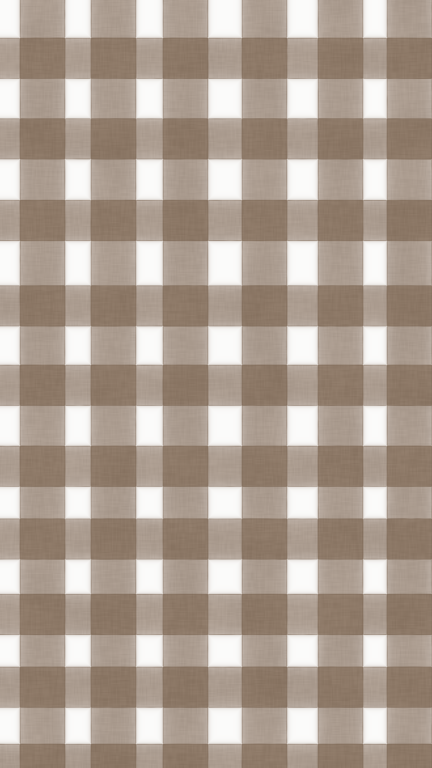
A WebGL 1 fragment shader for this pattern:

```glsl
precision highp float;
uniform vec2 u_resolution;

#define WHITE vec3(0.985, 0.984, 0.98)
#define SINGLE vec3(0.665, 0.605, 0.555)
#define DOUBLE vec3(0.548, 0.468, 0.398)
#define BLOOM vec3(0.76, 0.715, 0.68)
#define SEAM vec3(0.47, 0.385, 0.31)
#define SEAM_STRENGTH 0.42
#define SEAM_WIDTH 0.0011
#define BAND_SIZE vec2(0.1042, 0.0937)
#define BAND_PITCH vec2(0.1699, 0.1816)
#define BAND_START vec2(0.0463, 0.088)
#define GRAIN 0.022

const float TAU = 6.2831853;

float hash(vec2 p) {
  vec3 q = fract(vec3(p.xyx) * 0.1031);
  q += dot(q, q.yzx + 33.33);
  return fract((q.x + q.y) * q.z);
}

float noise(vec2 p) {
  vec2 i = floor(p);
  vec2 f = fract(p);
  f = f * f * (3.0 - 2.0 * f);
  return mix(mix(hash(i), hash(i + vec2(1.0, 0.0)), f.x),
             mix(hash(i + vec2(0.0, 1.0)), hash(i + 1.0), f.x), f.y);
}

// Uneven spacing: slow drift of each column (x) and row (y)
vec2 bandDrift(float k) {
  float a = TAU * k / 5.0;
  float b = TAU * k / 9.0;
  float column = -0.0093 * sin(a - 0.2245) + 0.0024 * sin(2.0 * a - 1.034);
  float row = 0.01725 * (1.0 - cos(b)) + 0.003 * sin(4.0 * b);
  return vec2(column, row);
}

// Signed distance to the nearest column band (x) and row band (y)
vec2 bandDistance(vec2 p) {
  vec2 nearest = vec2(1.0);
  for (int i = 0; i < 10; i++) {
    float k = float(i);
    vec2 center = BAND_START + BAND_PITCH * k + bandDrift(k) + 0.5 * BAND_SIZE;
    nearest = min(nearest, abs(p - center) - 0.5 * BAND_SIZE);
  }
  return nearest;
}

void main() {
  // Canvas width is one unit, y runs down from the top
  vec2 p = vec2(gl_FragCoord.x, u_resolution.y - gl_FragCoord.y) / u_resolution.x;
  float px = 1.0 / u_resolution.x;

  vec2 d = bandDistance(p);
  vec2 cover = 1.0 - smoothstep(-0.5 * px, 0.5 * px, d);
  vec2 edge = abs(d);
  float nearEdge = min(edge.x, edge.y);

  // Four kinds of cell, with soft washed borders
  vec3 open = mix(WHITE, BLOOM, 0.5 * exp(-nearEdge / 0.0045));
  vec3 column = mix(SINGLE, BLOOM, 0.75 * exp(-edge.x / 0.012));
  vec3 row = mix(SINGLE, BLOOM, 0.75 * exp(-edge.y / 0.012));
  vec3 crossing = mix(DOUBLE, SINGLE, 0.12 * exp(-nearEdge / 0.008));
  vec3 color = mix(mix(open, column, cover.x), mix(row, crossing, cover.x), cover.y);

  // Thread grain and faint blotches on the dyed areas
  float dyed = max(cover.x, cover.y);
  float threads = noise(p * vec2(330.0, 45.0)) + noise(p * vec2(45.0, 330.0)) - 1.0;
  float blotch = noise(p * 14.0) - 0.5;
  color += dyed * GRAIN * (threads + blotch);

  // Thin worn seams along both sets of edges
  float seam = 1.0 - smoothstep(SEAM_WIDTH - 0.5 * px, SEAM_WIDTH + 0.7 * px, nearEdge);
  float wear = 0.7 + 0.6 * noise(p * 60.0);
  color = mix(color, SEAM, seam * wear * SEAM_STRENGTH * mix(0.5, 1.0, dyed));

  gl_FragColor = vec4(clamp(color, 0.0, 1.0), 1.0);
}
```
